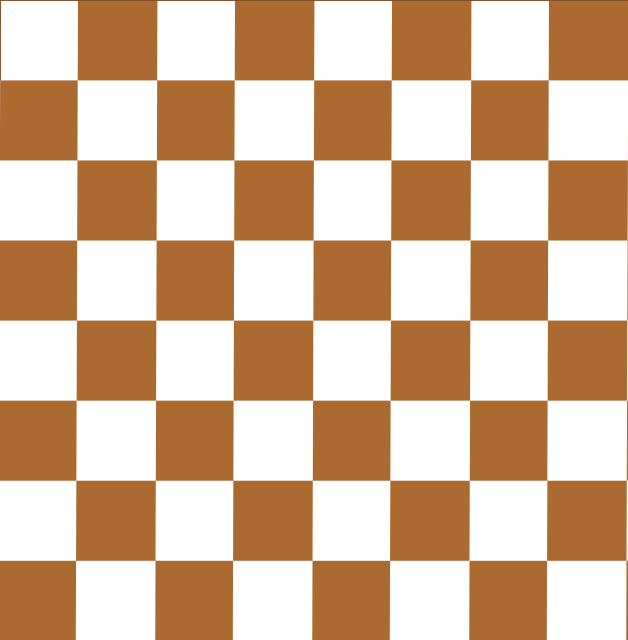
Give the GLSL for this pattern, as a Shadertoy shader.

```glsl
// Brown and white checkerboard, eight by eight, slightly slanted, with a thin dark edge.

const vec3 BROWN = vec3(0.67, 0.416, 0.19);
const vec3 WHITE = vec3(1.0);
const vec3 EDGE_BROWN = vec3(0.46, 0.24, 0.09);

const vec2 PERIOD = vec2(0.25, 0.2502);       // one pair of columns, one pair of rows
const vec2 BAND_CENTER = vec2(0.1857, 0.0631); // first wide column, top row
const vec2 BAND_SHARE = vec2(0.506, 0.5);     // share of a period the band fills
const float SLANT = 0.0035;                   // sideways drift from bottom to top
const float EDGE_WIDTH = 0.0013;
const float TOP_ROW_END = 0.1257;

// Smoothed coverage of a distance given in pixels, negative inside
float coverage(float d) {
    return clamp(0.5 - d, 0.0, 1.0);
}

// Coverage of a repeating band along one axis
float band(float x, float period, float center, float share, float size) {
    float offset = abs(fract((x - center) / period + 0.5) - 0.5);
    return coverage((offset - 0.5 * share) * period * size);
}

void mainImage(out vec4 fragColor, in vec2 fragCoord) {
    vec2 size = iResolution.xy;
    vec2 p = fragCoord / size;
    p.y = 1.0 - p.y; // measured down from the top

    // Checks: a cell is brown where column and row bands agree
    float x = p.x - SLANT * (0.5 - p.y);
    float column = band(x, PERIOD.x, BAND_CENTER.x, BAND_SHARE.x, size.x);
    float row = band(p.y, PERIOD.y, BAND_CENTER.y, BAND_SHARE.y, size.y);
    vec3 color = mix(WHITE, BROWN, mix(1.0 - column, column, row));

    // Dark line along the top and down the left of the first cell
    float topLine = coverage((p.y - EDGE_WIDTH) * size.y);
    float leftLine = coverage((p.x - EDGE_WIDTH) * size.x)
                   * coverage((p.y - TOP_ROW_END) * size.y);
    color = mix(color, EDGE_BROWN, max(topLine, leftLine));

    fragColor = vec4(color, 1.0);
}
```
